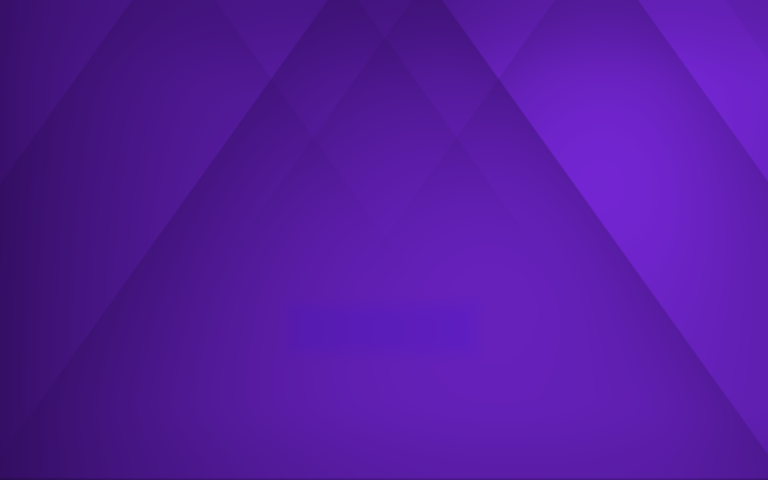
Write a Shadertoy shader that draws this background.

```glsl
// Violet backdrop of mirrored diagonal panels with soft shadows and a glow.
// A scalar light level is built from gradients, then shaded along slanted
// lines in mirrored pairs, and finally mapped to a dark-to-bright violet ramp.

const vec3 DARK_VIOLET   = vec3(0.185, 0.050, 0.36);
const vec3 BRIGHT_VIOLET = vec3(0.46, 0.152, 0.84);
const vec3 BAND_BLUE     = vec3(0.335, 0.105, 0.735);

const float MIRROR_X   = 0.802;   // axis of the mirrored panels
const float LINE_SLOPE = 0.717;   // sideways run per unit of height
const float EDGE_BLUR  = 0.003;

const vec2  GLOW_CENTER = vec2(1.27, 0.71);
const vec2  GLOW_RADIUS = vec2(0.34, 0.36);
const float GLOW_LEVEL  = 0.25;
const vec2  POOL_CENTER = vec2(0.84, 0.39);
const vec2  POOL_RADIUS = vec2(0.40, 0.40);
const float POOL_LEVEL  = 0.09;

const vec2  BAND_CENTER = vec2(0.794, 0.315);
const vec2  BAND_HALF   = vec2(0.195, 0.050);
const float BAND_BLUR   = 0.028;
const float BAND_OPACITY = 0.6;

// Each panel edge: offset at the top, shade, shadow width, height of fade start
const int EDGE_COUNT = 5;
const vec4 EDGES[EDGE_COUNT] = vec4[](
    vec4(-0.708, -0.10, 0.12, 0.20),
    vec4(-0.527,  0.26, 0.18, -1.0),
    vec4(-0.119,  0.41, 0.23, -1.5),
    vec4( 0.056,  0.20, 0.18, 0.34),
    vec4( 0.354,  0.18, 0.18, 0.34));

float spot(vec2 p, vec2 center, vec2 radius) {
    vec2 d = (p - center) / radius;
    return exp(-dot(d, d));
}

// Light before the panels: brighter to the right, dimmer at the borders
float baseLight(vec2 p) {
    float level = 0.07 + 0.74 * (1.0 - exp(-p.x / 0.50));
    level *= 1.0 - 0.10 * smoothstep(1.35, 1.60, p.x);
    level *= 1.0 - 0.16 * (1.0 - smoothstep(0.0, 0.18, p.y));
    level *= 1.0 - 0.22 * smoothstep(0.80, 1.0, p.y);
    level += GLOW_LEVEL * spot(p, GLOW_CENTER, GLOW_RADIUS);
    level += POOL_LEVEL * spot(p, POOL_CENTER, POOL_RADIUS);
    return level;
}

// Shadow that starts at a slanted edge and fades towards the inner side
float edgeShade(vec2 p, float side, vec4 edge) {
    float d = side * (p.x - MIRROR_X) - edge.x + LINE_SLOPE * (1.0 - p.y);
    float inside = smoothstep(-EDGE_BLUR, EDGE_BLUR, d);
    float fade = smoothstep(edge.w, 1.0, p.y);
    return 1.0 - edge.y * fade * inside * exp(-max(d, 0.0) / edge.z);
}

float bandMask(vec2 p) {
    vec2 q = abs(p - BAND_CENTER) - BAND_HALF;
    float d = length(max(q, 0.0)) + min(max(q.x, q.y), 0.0);
    return 1.0 - smoothstep(-BAND_BLUR, BAND_BLUR, d);
}

void mainImage(out vec4 fragColor, in vec2 fragCoord) {
    vec2 p = fragCoord / iResolution.y;
    float level = baseLight(p);

    // Mirrored panel edges
    for (int i = 0; i < EDGE_COUNT; i++) {
        level *= edgeShade(p, 1.0, EDGES[i]);
        level *= edgeShade(p, -1.0, EDGES[i]);
    }

    // Lift in the upper corners
    float corner = abs(p.x - MIRROR_X) - 0.527 - LINE_SLOPE * (1.0 - p.y);
    level += 0.05 * smoothstep(-EDGE_BLUR, EDGE_BLUR, corner);

    vec3 color = mix(DARK_VIOLET, BRIGHT_VIOLET, clamp(level, 0.0, 1.0));

    // Soft bluish band, slightly brighter to the right
    vec3 band = BAND_BLUE * (1.0 + 0.25 * (p.x - BAND_CENTER.x));
    color = mix(color, band, BAND_OPACITY * bandMask(p));

    // Thin dark rim at the bottom
    color *= 1.0 - 0.2 * (1.0 - smoothstep(0.001, 0.006, p.y));

    fragColor = vec4(color, 1.0);
}
```
